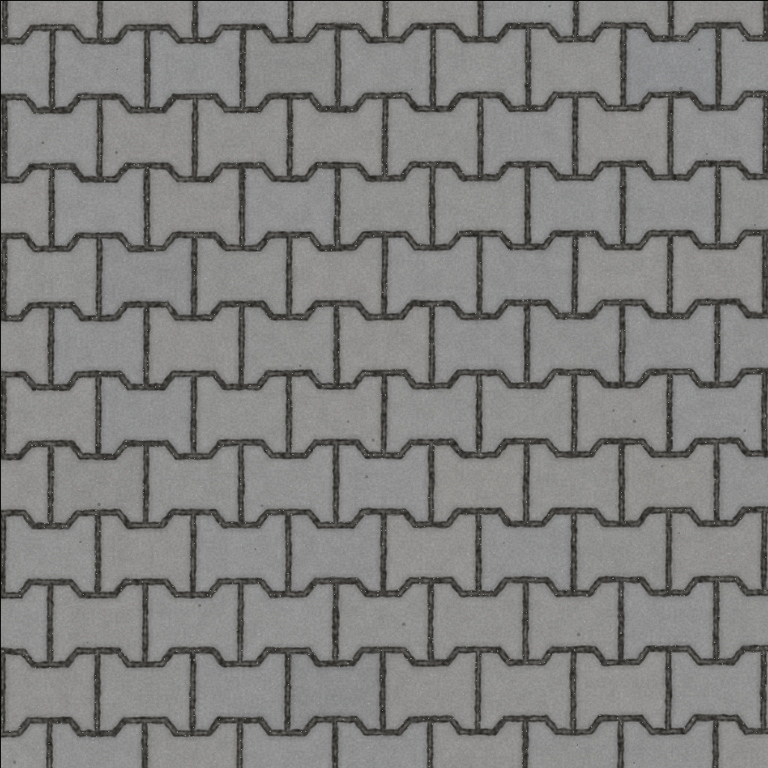
Write a three.js fragment shader that draws this texture.

```glsl
// Grey interlocking concrete pavers in half-offset rows with dark, gritty joints.
varying vec2 vUv;

const vec2 PITCH = vec2(0.1239, 0.0902);   // paver width and row height
const vec2 ORIGIN = vec2(0.0685, 0.0452);  // first joint, measured from the top left
const float KEY_DEPTH = 0.0086;            // half height of the notched bed joint
const float SKEW = 0.004;

const vec3 STONE = vec3(0.564, 0.563, 0.560);
const vec3 WARM = vec3(0.008, 0.002, -0.009);
const vec3 JOINT_EDGE = vec3(0.225, 0.221, 0.208);
const vec3 JOINT_FILL = vec3(0.345, 0.341, 0.325);
const vec3 GRIT = vec3(0.600, 0.600, 0.590);

float hash(vec2 p) {
  vec3 q = fract(vec3(p.xyx) * 0.1031);
  q += dot(q, q.yzx + 33.33);
  return fract((q.x + q.y) * q.z);
}

vec2 gradient(vec2 cell) {
  float angle = 6.28318 * hash(cell);
  return vec2(cos(angle), sin(angle));
}

// Gradient noise, roughly -0.7 to 0.7
float noise(vec2 p) {
  vec2 i = floor(p), f = fract(p);
  vec2 w = f * f * f * (f * (f * 6.0 - 15.0) + 10.0);
  vec2 e = vec2(1.0, 0.0);
  float a = dot(gradient(i), f);
  float b = dot(gradient(i + e.xy), f - e.xy);
  float c = dot(gradient(i + e.yx), f - e.yx);
  float d = dot(gradient(i + e.xx), f - e.xx);
  return mix(mix(a, b, w.x), mix(c, d, w.x), w.y);
}

float fbm(vec2 p) {
  float sum = 0.0, gain = 0.5;
  for (int i = 0; i < 3; i++) {
    sum += gain * noise(p);
    p = p * 2.03 + 17.3;
    gain *= 0.8;
  }
  return sum;
}

float segment(vec2 p, vec2 a, vec2 b) {
  vec2 ab = b - a;
  return length(p - a - ab * clamp(dot(p - a, ab) / dot(ab, ab), 0.0, 1.0));
}

// Distance to a bed joint folded about its raised flat; the sign tells the side
float bedJoint(vec2 p, float width, float depth) {
  vec2 a = vec2(0.215 * width, -depth);
  vec2 b = vec2(0.325 * width, depth);
  float d = segment(p, vec2(-width, -depth), a);
  d = min(d, segment(p, a, b));
  d = min(d, segment(p, b, vec2(width, depth)));
  float height = mix(-depth, depth, clamp((p.x - a.x) / (b.x - a.x), 0.0, 1.0));
  return p.y > height ? d : -d;
}

// Soft round flecks: one candidate per cell, kept when its hash is below density
float flecks(vec2 p, float density, float seed) {
  vec2 cell = floor(p);
  vec2 center = 0.3 + 0.4 * vec2(hash(cell + seed), hash(cell + seed + 41.0));
  float radius = mix(0.12, 0.3, hash(cell + seed + 73.0));
  float dotMask = 1.0 - smoothstep(radius * 0.4, radius, length(fract(p) - center));
  return dotMask * step(hash(cell + seed + 97.0), density);
}

vec3 stoneColor(vec2 p, vec2 id) {
  float tone = hash(id + 11.0) - 0.5;
  float dark = smoothstep(0.86, 1.0, hash(id + 29.0));
  float stain = fbm(p * 38.0 + 5.0 * hash(id));
  float grain = noise(p * 260.0) + 0.7 * noise(p * 470.0 + 9.0);
  vec3 color = STONE + 0.008 * tone - 0.016 * dark;
  color += WARM * (hash(id + 53.0) - 0.4 - 0.6 * dark);
  color += 0.042 * stain + 0.044 * grain;
  color += 0.05 * flecks(p * 170.0, 0.06, 3.0);
  return color - 0.12 * flecks(p * 83.0, 0.006, 7.0);
}

// Dark along both edges, paler broken fill in the middle
vec3 jointColor(vec2 p, float dist) {
  float middle = 1.0 - smoothstep(0.0006, 0.0028, dist);
  float fill = middle * smoothstep(-0.35, 0.25, noise(p * 75.0));
  vec3 color = mix(JOINT_EDGE, JOINT_FILL, fill);
  color += 0.14 * noise(p * 210.0) + 0.06 * noise(p * 110.0);
  return mix(color, GRIT, 0.65 * flecks(p * 180.0, 0.18, 19.0));
}

void main() {
  // Top-down coordinates with a slight laying skew and wobble
  vec2 p = vec2(vUv.x, 1.0 - vUv.y);
  vec2 wobble = vec2(noise(p * 14.0), noise(p * 14.0 + 50.0));
  vec2 chips = vec2(noise(p * 55.0 + 3.0), noise(p * 55.0 + 70.0));
  vec2 q = p + SKEW * p.yx + 0.0008 * wobble + 0.0006 * chips - ORIGIN;

  // Nearest bed joint, then the row and paver on this side of it
  float bed = floor(q.y / PITCH.y + 0.5);
  float phase = q.x / PITCH.x - 0.5 * mod(bed, 2.0);
  float fold = abs(fract(phase + 0.5) - 0.5) * PITCH.x;
  float bedDist = bedJoint(vec2(fold, q.y - bed * PITCH.y), PITCH.x, KEY_DEPTH);
  float row = bed - step(bedDist, 0.0);
  float column = q.x / PITCH.x - 0.5 * mod(row, 2.0);
  float headDist = abs(fract(column + 0.5) - 0.5) * PITCH.x;
  vec2 id = vec2(floor(column), row) + 20.0;

  // Ragged joint edge and the soft shade beside it
  float dist = min(abs(bedDist), headDist + 0.0004);
  float ragged = dist + 0.0014 * noise(p * 130.0) + 0.0008 * noise(p * 40.0 + 8.0);
  float joint = 1.0 - smoothstep(0.0026, 0.0060, ragged);
  float shade = 1.0 - smoothstep(0.0055, 0.0120, dist);

  vec3 color = mix(stoneColor(p, id) - 0.046 * shade, jointColor(p, dist), joint);

  // Thin dark border along the left and top
  color *= smoothstep(0.0004, 0.0016, min(p.x, p.y));
  gl_FragColor = vec4(color, 1.0);
}
```
